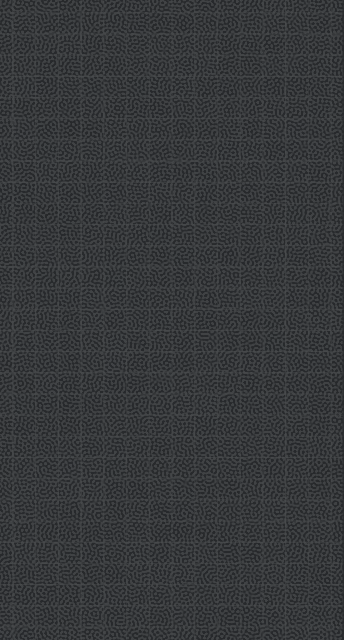
Write a WebGL 1 fragment shader that draws this pattern.

```glsl
precision highp float;
// Charcoal cloth: a fine maze of light and dark worms under a faint, worn grid.
// The maze is a sum of plane waves of nearly one wavelength in scattered
// directions, cut softly at its middle level; the grid is repeated line distances.

uniform vec2 u_resolution;

// Lengths are fractions of the canvas height.
const vec2 CELL = vec2(0.03552, 0.03309);   // grid spacing: about 15 across, 30 down
const vec2 GRID_INSET = vec2(0.0202, 0.0200); // first lines from the left and top
const float LINE_HALF_WIDTH = 0.00100;
const float LINE_STRENGTH = 0.58;
const float LINE_WEAR = 0.35;
const float WORMS_PER_HEIGHT = 158.0;
const float WORM_SOFTNESS = 0.85;
const float WORM_BIAS = 0.05;
const float TILE_VARIATION = 0.006;
const float EDGE_WIDTH = 0.0025;            // dark strip on the right side

const vec3 DARK = vec3(0.155, 0.163, 0.173);
const vec3 LIGHT = vec3(0.253, 0.262, 0.270);
const vec3 LINE_COLOR = vec3(0.300, 0.310, 0.316);

const int WAVES = 28;
const float PI = 3.14159;

float hash(vec2 p) {
  vec3 q = fract(p.xyx * vec3(0.1031, 0.1030, 0.0973));
  q += dot(q, q.yzx + 33.33);
  return fract((q.x + q.y) * q.z);
}

float valueNoise(vec2 p) {
  vec2 i = floor(p);
  vec2 f = fract(p);
  f = f * f * (3.0 - 2.0 * f);
  float low = mix(hash(i), hash(i + vec2(1.0, 0.0)), f.x);
  float high = mix(hash(i + vec2(0.0, 1.0)), hash(i + vec2(1.0, 1.0)), f.x);
  return mix(low, high, f.y);
}

// Random field of roughly unit spread whose level sets wind like a maze.
float mazeField(vec2 p) {
  float sum = 0.0;
  for (int i = 0; i < WAVES; i++) {
    float k = float(i);
    float angle = PI * (k + hash(vec2(k, 3.0))) / float(WAVES);
    float frequency = WORMS_PER_HEIGHT * mix(0.86, 1.14, hash(vec2(k, 17.0)));
    float turns = dot(p, vec2(cos(angle), sin(angle))) * frequency;
    sum += cos(2.0 * PI * fract(turns + hash(vec2(k, 29.0))));
  }
  return sum / sqrt(0.5 * float(WAVES));
}

// Coverage of the nearest vertical (x) and horizontal (y) grid line.
vec2 gridLines(vec2 gridPos, float pixel) {
  vec2 dist = abs(fract(gridPos + 0.5) - 0.5) * CELL;
  float soft = 0.5 * pixel;
  return 1.0 - smoothstep(vec2(LINE_HALF_WIDTH - soft),
                          vec2(LINE_HALF_WIDTH + soft), dist);
}

void main() {
  float pixel = 1.0 / u_resolution.y;
  vec2 p = gl_FragCoord.xy * pixel;
  float right = u_resolution.x * pixel;
  vec2 gridPos = (vec2(p.x, 1.0 - p.y) - GRID_INSET) / CELL;

  // Maze of worms, with a slight shift of tone from tile to tile
  float worms = smoothstep(-WORM_SOFTNESS, WORM_SOFTNESS, mazeField(p) + WORM_BIAS);
  vec3 color = mix(DARK, LIGHT, worms);
  color += TILE_VARIATION * (hash(floor(gridPos) + 50.0) - 0.5);

  // Grid, uneven from line to line and worn along its length
  vec2 lineId = floor(gridPos + 0.5);
  vec2 lineTone = vec2(hash(vec2(lineId.x + 5.0, 71.0)),
                       hash(vec2(lineId.y + 5.0, 93.0)));
  vec2 lines = gridLines(gridPos, pixel) * mix(vec2(0.75), vec2(1.1), lineTone);
  float wear = 1.0 - LINE_WEAR * valueNoise(gridPos * 3.0 + 20.0);
  color = mix(color, LINE_COLOR, max(lines.x, lines.y) * LINE_STRENGTH * wear);

  // Dark strip along the right side
  float edge = smoothstep(right - EDGE_WIDTH - pixel, right - EDGE_WIDTH + pixel, p.x);
  color = mix(color, DARK, 0.7 * edge);

  gl_FragColor = vec4(color, 1.0);
}
```
